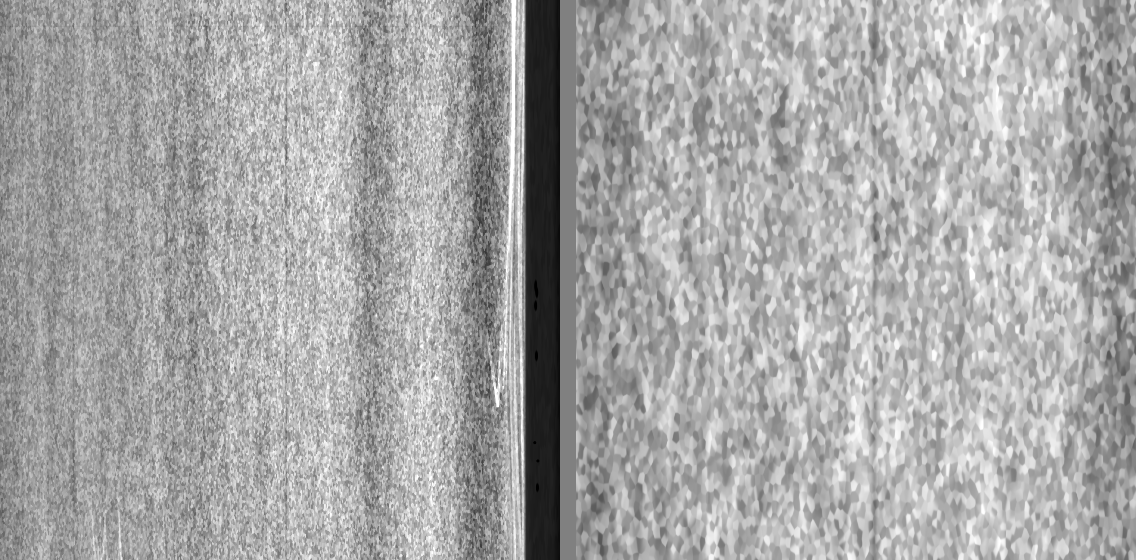
Left: the whole. Right: its middle third, enlarged.
This texture is drawn by a WebGL 2 fragment shader. Its source:

```glsl
#version 300 es
precision highp float;

uniform vec2 u_resolution;
out vec4 fragColor;

vec3 hash3(vec2 cell) {
    vec3 q = fract(cell.xyx * vec3(0.1031, 0.1030, 0.0973));
    q += dot(q, q.yxz + 33.33);
    return fract((q.xxy + q.yzz) * q.zyx);
}

// Soft cellular noise: blended values of the nearest cells, centred on zero
float cellular(vec2 p) {
    vec2 base = floor(p);
    float total = 0.0, weights = 0.0001;
    for (int j = -1; j <= 1; j++) {
        for (int i = -1; i <= 1; i++) {
            vec2 cell = base + vec2(i, j);
            vec3 rnd = hash3(cell + 17.0);
            vec2 d = cell + rnd.xy - p;
            float w = exp(-8.0 * dot(d, d));
            total += w * (rnd.z - 0.5);
            weights += w;
        }
    }
    return total / weights;
}

float band(float x, float centre, float width) {
    float d = (x - centre) / width;
    return exp(-d * d);
}

// Line from a to b that thins out towards b
float scratch(vec2 p, vec2 a, vec2 b, float width) {
    vec2 ab = b - a;
    float h = clamp(dot(p - a, ab) / dot(ab, ab), 0.0, 1.0);
    return (1.0 - smoothstep(0.3 * width, width, length(p - a - ab * h))) * (1.0 - 0.7 * h);
}

// Broad vertical shading with thin dark lines
float shading(vec2 p) {
    float x = p.x + 0.003 * sin(p.y * 4.0 + p.x * 9.0);
    float v = 0.61 + 0.11 * smoothstep(0.15, 0.55, x);
    v -= 0.10 * band(x, 0.0, 0.04) + 0.05 * band(x, 0.345, 0.03);
    v -= 0.15 * band(x, 0.67, 0.022 + 0.018 * p.y);
    v += 0.05 * band(x, 0.77, 0.025);
    v -= 0.27 * band(x, 0.862, 0.042);
    v -= 0.16 * band(p.x, 0.511, 0.0016) + 0.07 * band(p.x, 0.131, 0.0015);
    v -= 0.06 * band(p.x, 0.040, 0.002) + 0.05 * band(p.x, 0.724, 0.0015);
    return v - 0.05 * band(p.y, 0.953, 0.0015);
}

// Bright scratches: a fan at the lower left, bent arcs and a hook at the right
float scratches(vec2 p) {
    float v = 0.0;
    for (int i = 0; i < 9; i++) {
        vec3 r = hash3(vec2(i, 71));
        vec2 foot = vec2(0.17 + 0.05 * r.x, -0.01);
        v += 0.16 * scratch(p, foot, foot + vec2(0.02 * (r.y - 0.6), 0.06 + 0.12 * r.z), 0.0025);
    }
    for (int i = 0; i < 5; i++) {
        float k = float(i);
        float x = 0.888 + 0.005 * k + (0.027 - 0.004 * k) * smoothstep(0.22, 0.8, p.y);
        float start = 0.27 + 0.05 * hash3(vec2(i, 5)).x;
        v += 0.26 * band(p.x, x, 0.0018) * smoothstep(start, start + 0.03, p.y)
           * (0.6 + 0.4 * sin(p.y * 9.0 + k * 2.3));
    }
    v += 0.42 * scratch(p, vec2(0.889, 0.275), vec2(0.869, 0.41), 0.0035);
    v += 0.35 * scratch(p, vec2(0.889, 0.275), vec2(0.897, 0.42), 0.0035);
    return v + 0.12 * scratch(p, vec2(0.075, 0.30), vec2(0.07, 0.45), 0.004);
}

// Small raised flecks: a lit side with a shadow beside it
float flecks(vec2 p) {
    float v = 0.0;
    for (int i = 0; i < 24; i++) {
        vec3 r = hash3(vec2(i, 203));
        float column = r.z > 0.45 ? 0.775 : 0.68;
        vec2 d = p - vec2(column + 0.05 * (r.x - 0.5), 0.08 + 0.45 * r.y);
        float size = 0.0022 + 0.002 * fract(r.z * 7.0);
        vec2 shadow = d + vec2(0.003, -0.002);
        v += 0.32 * exp(-dot(d, d) / (size * size));
        v -= 0.22 * exp(-dot(shadow, shadow) / (size * size));
    }
    return v;
}

// Dark margin with fine lines and black specks
float margin(vec2 p) {
    float v = 0.115 + 0.04 * band(p.x, 0.938, 0.008) - 0.06 * smoothstep(0.985, 1.0, p.x);
    v += 0.03 * cellular(p * vec2(300.0, 40.0));
    for (int i = 0; i < 7; i++) {
        vec3 r = hash3(vec2(i, 31));
        vec2 d = (p - vec2(0.955 + 0.006 * r.x, 0.04 + 0.7 * r.y)) / vec2(0.003, 0.003 + 0.010 * r.z);
        v *= smoothstep(0.6, 1.2, length(d));
    }
    return v;
}

void main() {
    vec2 p = gl_FragCoord.xy / u_resolution;

    // Grain and streaks, stretched along the vertical
    float grain = 0.31 * cellular(p * vec2(380.0, 190.0)) + 0.16 * cellular(p * vec2(170.0, 45.0));
    float streaks = 0.08 * cellular(p * vec2(85.0, 3.0)) + 0.07 * cellular(p * vec2(24.0, 1.3));
    float roughness = mix(0.75, 1.1, smoothstep(0.15, 0.4, p.x));
    float value = shading(p) + grain * roughness + streaks;

    // Bright worn rim beside the margin
    float rim = smoothstep(0.902, 0.914, p.x + 0.003 * sin(p.y * 5.0));
    float rimValue = 0.73 + 0.45 * cellular(vec2(p.x * 260.0 + 2.0 * sin(p.y * 3.0), p.y * 5.0)) + 0.5 * grain;
    value = mix(value, rimValue, rim);

    value += scratches(p) + flecks(p);
    value = mix(value, margin(p), smoothstep(0.934, 0.941, p.x));
    fragColor = vec4(vec3(clamp(value, 0.0, 1.0)), 1.0);
}
```
